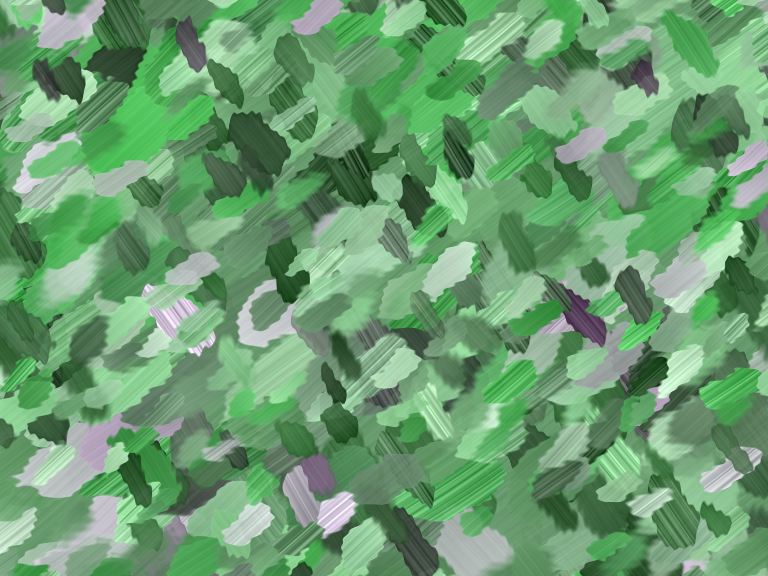
Reproduce this background procedurally as a Shadertoy shader.

```glsl
// Layered slanted brush dabs in greens, greys and mauve, with fine bristle streaks.
#define STROKE_ANGLE 0.70   // direction of the light dabs, radians
#define LAYERS 4            // coats of paint, coarse to fine
#define COARSE_CELL 0.150   // cell size of the first coat
#define CELL_SHRINK 0.70    // cell size ratio between coats
#define EDGE_SOFT 0.0016    // sharpest edge half width
#define EDGE_WOBBLE 0.0028  // raggedness of the outline
#define STREAK_MIN 0.022    // faintest bristle contrast
#define STREAK_MAX 0.17     // extra contrast of the boldest bristles
#define TONE_SPREAD 0.34    // brightness variation between dabs
#define TINT_SPREAD 0.17    // green to mauve variation of the greys

vec4 hash4(vec3 p) {
    vec4 q = fract(p.xyzx * vec4(0.1031, 0.1030, 0.0973, 0.1099));
    q += dot(q, q.wzxy + 33.33);
    return fract((q.xxyz + q.yzzw) * q.zywx);
}

mat2 rotation(float a) {
    float c = cos(a), s = sin(a);
    return mat2(c, -s, s, c);
}

// Picks a pigment by its share, then varies its tone and tint.
vec3 pigment(vec4 h) {
    float pick = h.x;
    bool greyish = false;
    float spread = TONE_SPREAD;
    vec3 c = vec3(0.41, 0.59, 0.43);
    if (pick > 0.90) {
        c = vec3(0.35, 0.40, 0.36);
        greyish = true;
        spread *= 2.6;
    } else if (pick > 0.76) {
        c = vec3(0.22, 0.39, 0.23);
        spread *= 1.5;
    } else if (pick > 0.60) {
        c = vec3(0.69, 0.79, 0.71);
        greyish = true;
    } else if (pick > 0.43) {
        c = vec3(0.55, 0.78, 0.58);
        spread *= 0.6;
    } else if (pick > 0.22) {
        c = vec3(0.29, 0.65, 0.33);
    }
    c *= 1.0 + spread * (h.y - 0.5);
    float tint = h.z * h.z - 0.33;
    return c + tint * (greyish ? TINT_SPREAD : 0.07) * vec3(1.0, -0.8, 1.1);
}

// Parallel bristle marks that drift slowly along the dab.
float bristles(vec2 q, float seed) {
    float y = q.y + 0.002 * sin(q.x * 17.0 + seed);
    float s = sin(y * 290.0 + seed + 1.5 * sin(y * 117.0 + seed));
    s += 0.8 * sin(y * 710.0 + seed * 2.3 + 2.0 * sin(y * 173.0));
    s += 0.6 * sin(y * 1130.0 + seed * 3.1 + 2.0 * sin(y * 231.0 + q.x * 5.0));
    return s * 0.5;
}

// Blunt, skewed hexagon with a ragged outline; negative inside.
float dabDistance(vec2 q, vec2 size, float seed) {
    float wobble = sin(q.x * 87.0 + seed) + 0.7 * sin(q.y * 151.0 + seed * 1.7);
    wobble += 0.6 * sin((q.x + q.y) * 283.0 + seed * 2.9);
    q.x += q.y * 0.6 * sin(seed);
    q.y += 0.12 * size.y * sin(q.x / size.x * 2.5 + seed);
    vec2 a = abs(q);
    float ends = (a.x + 0.65 * a.y - size.x) * 0.8;
    float bulge = length(q / size) - 1.0;
    float d = max(ends, a.y - size.y);
    d = mix(d, bulge * size.y, 0.45);
    return d + EDGE_WOBBLE * wobble;
}

// Paints one dab over the colour below it.
vec3 paintDab(vec3 below, vec2 q, float cell, vec3 id) {
    vec4 look = hash4(id + 17.0);
    vec4 form = hash4(id + 53.0);
    vec3 paint = pigment(look);
    float seed = look.w * 40.0;

    // Dark dabs mostly cross the light ones.
    bool dark = look.x > 0.76;
    float turn = (form.x - 0.5) * 0.22;
    if (form.y < (dark ? 0.85 : 0.10)) turn -= 1.65;
    q = rotation(turn) * q;

    float halfLength = cell * mix(0.62, 1.02, form.z);
    vec2 size = halfLength * vec2(1.0, mix(0.36, 0.56, form.w));
    float d = dabDistance(q, size, seed);

    float boldness = pow(fract(seed * 3.7), 4.0);
    float streak = bristles(q, seed) * (STREAK_MIN + STREAK_MAX * boldness);
    paint += streak + 0.06 * q.x / size.x * sin(seed * 5.0);

    // A thin rim: shadow on dark dabs, light on pale ones.
    float rim = exp(-abs(d) / 0.003);
    paint += rim * (dark ? -0.09 : 0.035);

    float soft = max(EDGE_SOFT, 0.6 / iResolution.y);
    soft += 0.012 * pow(fract(seed * 7.3), 5.0);
    float cover = 1.0 - smoothstep(-soft, soft, d);
    return mix(below, paint, cover * mix(0.78, 1.0, fract(seed * 1.9)));
}

void mainImage(out vec4 fragColor, in vec2 fragCoord) {
    vec2 p = rotation(STROKE_ANGLE) * (fragCoord / iResolution.y) + 4.0;
    vec3 col = vec3(0.40, 0.60, 0.42) + 0.03 * bristles(p, 1.0);
    float cell = COARSE_CELL;
    for (int layer = 0; layer < LAYERS; layer++) {
        float fl = float(layer);
        vec2 home = floor(p / cell);
        for (int j = -1; j <= 1; j++)
        for (int i = -1; i <= 1; i++) {
            vec2 g = home + vec2(i, j);
            vec3 id = vec3(g, fl * 11.0);
            vec4 place = hash4(id + 5.0);
            if (place.z > 1.0 - 0.23 * fl) continue;
            vec2 centre = (g + 0.1 + 0.8 * place.xy) * cell;
            col = paintDab(col, p - centre, cell, id);
        }
        cell *= CELL_SHRINK;
    }
    fragColor = vec4(clamp(col, 0.0, 1.0), 1.0);
}
```
